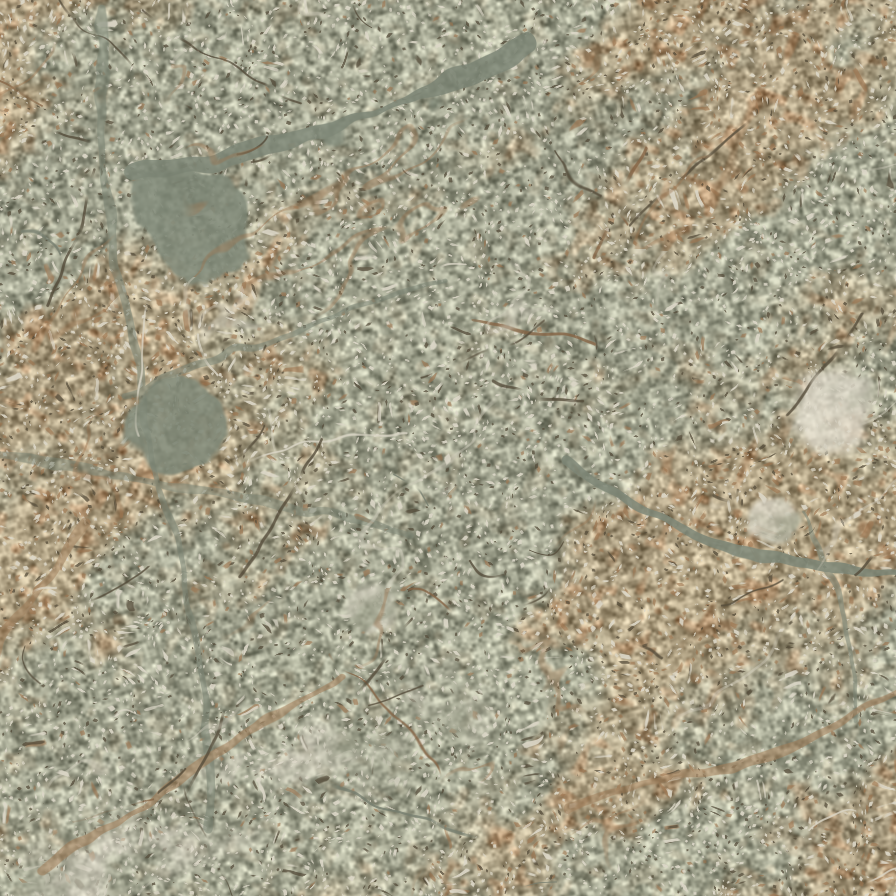
This texture is drawn by a Shadertoy shader. Its source:

```glsl
#define GRAIN_SCALE 135.0
#define GRAIN_CONTRAST 0.62
#define FLECK_SCALE 88.0
#define CRACK_COUNT 54
#define CRACK_WIDTH 0.0011
#define WARP 0.035

const vec3 SAGE = vec3(0.635, 0.645, 0.565);
const vec3 TAN = vec3(0.675, 0.620, 0.505);
const vec3 MOSS = vec3(0.510, 0.545, 0.480);
const vec3 CHALK = vec3(0.865, 0.845, 0.785);
const vec3 RUST = vec3(0.610, 0.455, 0.310);
const vec3 UMBER = vec3(0.330, 0.295, 0.225);

vec2 hash2(vec2 p) {
    vec3 h = fract(p.xyx * vec3(0.1031, 0.1030, 0.0973));
    h += dot(h, h.yzx + 33.33);
    return fract((h.xx + h.yz) * h.zy);
}

mat2 turn(float a) {
    return mat2(cos(a), sin(a), -sin(a), cos(a));
}

float noise(vec2 p) {
    vec2 c = floor(p), f = fract(p);
    f = f * f * (3.0 - 2.0 * f);
    vec2 e = vec2(1.0, 0.0);
    return mix(mix(hash2(c).x, hash2(c + e).x, f.x),
               mix(hash2(c + e.yx).x, hash2(c + 1.0).x, f.x), f.y);
}

float fbm(vec2 p) {
    float sum = 0.0, amp = 0.533;
    for (int i = 0; i < 4; i++) {
        sum += amp * noise(p);
        p = turn(0.6) * p * 2.03 + 17.3;
        amp *= 0.5;
    }
    return sum;
}

// Angular chips, one at most per jittered cell
float chips(vec2 p, float share) {
    vec2 c = floor(p), r = hash2(c + 7.0), s = hash2(c + 91.0);
    vec2 d = turn(6.28 * s.x) * (fract(p) - 0.32 - 0.36 * r);
    d = abs(d) * vec2(1.0, 1.0 + 0.9 * s.y);
    float shape = max(d.x, 0.75 * (d.x + d.y));
    float size = 0.13 + 0.20 * s.y * s.y;
    return step(fract(r.x * 13.7 + r.y * 5.1), share) * (1.0 - smoothstep(size - 0.09, size + 0.11, shape));
}

// Distance to a bowed strand from a to b
float strand(vec2 p, vec2 a, vec2 b, float sag) {
    vec2 d = b - a;
    float t = clamp(dot(p - a, d) / dot(d, d), 0.0, 1.0);
    vec2 side = normalize(vec2(-d.y, d.x));
    return length(p - a - d * t - side * sag * 4.0 * t * (1.0 - t));
}

float stroke(float dist, float width) {
    float soft = 0.8 / iResolution.y;
    return 1.0 - smoothstep(width - soft, width + soft, dist);
}

float blob(vec2 p, vec2 center, float size) {
    vec2 d = (p - center) / size;
    return exp(-dot(d, d));
}

void mainImage(out vec4 fragColor, in vec2 fragCoord) {
    vec2 p = fragCoord / iResolution.y;
    vec2 bend = vec2(fbm(p * 6.0 + 3.0), fbm(p * 6.0 + 41.0)) - 0.5;
    vec2 jag = vec2(noise(p * 38.0), noise(p * 38.0 + 60.0)) - 0.5;
    vec2 w = p + WARP * bend + 0.007 * jag;
    vec2 q = turn(-0.66) * w;

    // Diagonal clouds of sage and tan
    float cloud = fbm(q * vec2(2.4, 7.0) + 5.0) + 0.12 * (p.y - 0.5) + 0.3 * (fbm(p * 17.0) - 0.5);
    float warm = smoothstep(0.38, 0.64, cloud);
    vec3 col = mix(SAGE, TAN, warm);
    col *= 0.94 + 0.12 * fbm(q * vec2(5.0, 16.0) + 30.0);

    // Sandy grain
    vec2 g = turn(0.4) * p * GRAIN_SCALE;
    float grain = 0.55 * noise(g) + 0.45 * noise(turn(0.9) * g * 1.8 + 9.0) - 0.5;
    float tint = noise(g * 0.55 + 50.0);
    col = mix(col, RUST + 0.06, 0.55 * smoothstep(0.55, 0.95, tint) * (0.2 + warm));
    col += GRAIN_CONTRAST * grain * vec3(1.0, 0.99, 0.94);

    // Rust, dark and chalky chips
    vec2 f = turn(0.5) * p * FLECK_SCALE + 2.0 * jag;
    float cluster = smoothstep(0.30, 0.70, fbm(p * 11.0 + 70.0));
    col = mix(col, RUST, 0.65 * chips(f * 0.85 + 33.0, 0.10 + 0.30 * warm));
    col = mix(col, UMBER, 0.75 * chips(f * 1.25 + 11.0, 0.12 + 0.10 * cluster));
    col = mix(col, CHALK, 0.90 * chips(f + 5.0, 0.16 + 0.40 * cluster));
    col = mix(col, CHALK, 0.70 * chips(turn(1.1) * f * 1.4 + 80.0, 0.22));

    // Chalky pockets and a clouded streak
    float rough = fbm(w * 19.0 + 12.0);
    float pocket = blob(w, vec2(0.93, 0.54), 0.055) + blob(w, vec2(0.86, 0.42), 0.030)
                 + blob(w, vec2(0.41, 0.32), 0.035);
    pocket = smoothstep(0.48, 0.68, pocket * 0.7 + rough * 0.4);
    float streak = 1.0 - smoothstep(0.01, 0.08, strand(w, vec2(0.06, 0.0), vec2(0.48, 0.20), 0.02));
    streak *= smoothstep(0.38, 0.62, rough);
    vec3 cloudy = mix(SAGE, CHALK, smoothstep(0.25, 0.7, fbm(q * vec2(16.0, 34.0))));
    col = mix(col, cloudy + 0.12 * grain, max(0.85 * pocket, 0.70 * streak));

    // Smooth moss pools
    float pool = blob(w, vec2(0.22, 0.745), 0.075) + blob(w, vec2(0.20, 0.53), 0.065)
               + 0.8 * blob(w, vec2(0.37, 0.85), 0.035) + 0.6 * blob(w, vec2(0.49, 0.89), 0.035);
    pool = smoothstep(0.57, 0.63, pool * 0.6 + fbm(w * 13.0 + 22.0) * 0.5);
    vec3 moss = MOSS + 0.05 * grain + 0.05 * (rough - 0.5);
    col = mix(col, moss, 0.9 * pool);

    // Main moss veins and rust seams
    float swell = 0.5 + noise(p * 14.0);
    float vein = stroke(strand(w, vec2(0.63, 0.48), vec2(1.04, 0.35), -0.03), 0.0052 * swell);
    vein = max(vein, stroke(strand(w, vec2(0.16, 0.80), vec2(0.58, 0.95), -0.02), 0.0075 * swell * swell));
    vein = max(vein, 0.7 * stroke(strand(w, vec2(0.11, 1.0), vec2(0.20, 0.40), -0.02), 0.0045 * swell));
    vein = max(vein, 0.7 * stroke(strand(w, vec2(0.20, 0.40), vec2(0.23, 0.08), 0.01), 0.0045 * swell));
    vein = max(vein, 0.7 * stroke(strand(w, vec2(0.14, 0.56), vec2(0.50, 0.68), 0.01), 0.0035 * swell));
    vein = max(vein, 0.6 * stroke(strand(w, vec2(0.0, 0.48), vec2(0.45, 0.40), 0.02), 0.0050 * swell));
    vein = max(vein, 0.7 * stroke(strand(w, vec2(0.89, 0.43), vec2(0.95, 0.20), 0.01), 0.0030 * swell));
    col = mix(col, moss * 0.97, 0.9 * vein);
    float seam = strand(w, vec2(0.04, 0.02), vec2(0.38, 0.25), 0.01);
    seam = min(seam, strand(w, vec2(0.64, 0.10), vec2(1.03, 0.25), -0.015));
    seam = min(seam, strand(w, vec2(-0.02, 0.26), vec2(0.10, 0.42), 0.0));
    col = mix(col, mix(RUST, TAN, 0.4) + 0.15 * grain, 0.7 * stroke(seam, 0.0045 * swell));

    // Broken cracks along both diagonals
    for (int i = 0; i < CRACK_COUNT; i++) {
        float id = float(i);
        vec2 r = hash2(vec2(id, 3.0)), s = hash2(vec2(id, 19.0)), k = hash2(vec2(id, 47.0));
        float angle = (s.x < 0.52 ? 0.68 : -0.62) + 1.1 * (s.y - 0.5) + step(0.85, k.x) * 0.9;
        vec2 reach = vec2(cos(angle), sin(angle)) * mix(0.02, 0.11, k.y * k.y);
        float d = strand(w + 0.006 * jag.yx, r - reach, r + reach, 0.02 * (k.x - 0.5));
        float gaps = smoothstep(0.25, 0.55, noise(p * 32.0 + id * 5.3));
        vec3 ink = k.x < 0.50 ? UMBER : k.x < 0.72 ? RUST * 0.85 : k.x < 0.87 ? MOSS * 0.9 : CHALK;
        col = mix(col, ink, 0.8 * gaps * stroke(d, CRACK_WIDTH * (0.6 + s.y)));
    }

    // Faint hairlines following the clouds
    float hair = 1.0 - smoothstep(0.003, 0.014, abs(fbm(q * vec2(4.0, 9.0) + 63.0) - 0.5));
    hair *= smoothstep(0.45, 0.65, noise(p * 12.0 + 8.0));
    col = mix(col, mix(RUST, CHALK, step(0.5, noise(p * 5.0 + 90.0))), 0.4 * hair);

    fragColor = vec4(clamp(col, 0.0, 1.0), 1.0);
}
```
